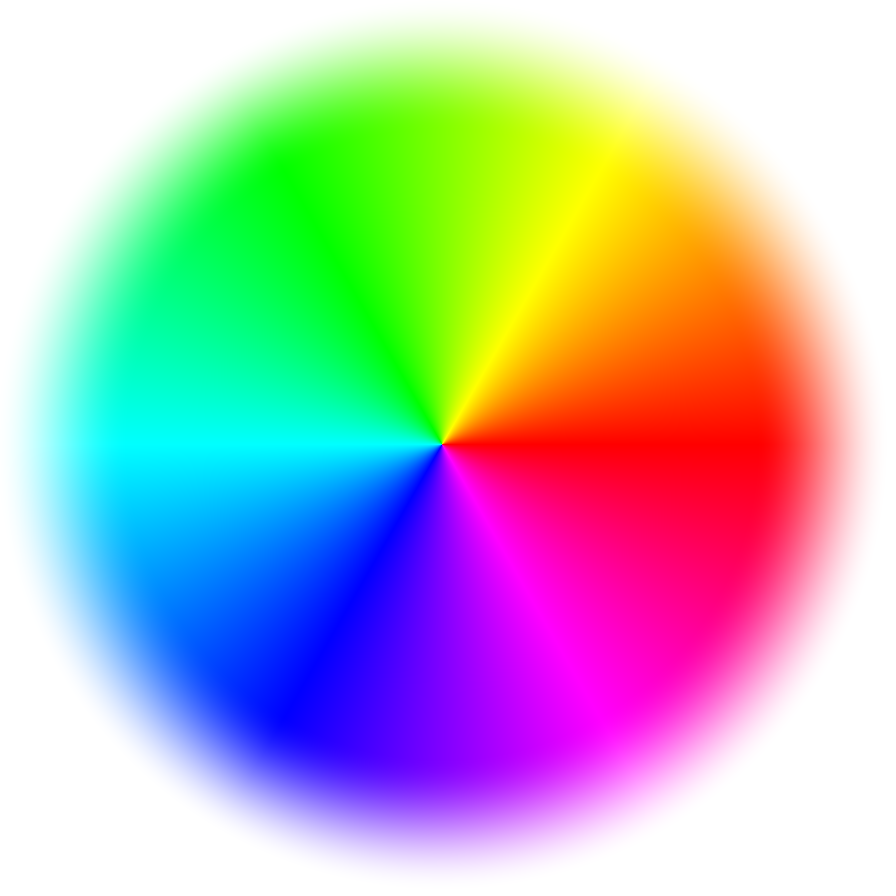
This background is drawn by a Shadertoy shader. Its source:

```glsl
// A soft-edged colour wheel on white: the angle around the hub sets the hue,
// counter-clockwise from red at the right, and the distance from the hub
// sets the saturation, which fades smoothly to white at the rim.

const float TAU = 6.2831853;
const vec2 HUB = vec2(0.4935, 0.504);   // wheel centre, in canvas units
const float HUE_START = 0.0;            // turn offset of pure red
const float FADE_INNER = 0.35;          // radius where the fade begins
const float FADE_OUTER = 0.50;          // radius where only white remains
const vec3 PAPER = vec3(1.0);

// Fully saturated colour for a hue given in turns.
vec3 hueColor(float turns) {
    vec3 channelPhase = vec3(0.0, 4.0, 2.0);
    vec3 wave = abs(mod(turns * 6.0 + channelPhase, 6.0) - 3.0) - 1.0;
    return clamp(wave, 0.0, 1.0);
}

void mainImage(out vec4 fragColor, in vec2 fragCoord) {
    // Square canvas units, centred when the canvas is not square
    float side = min(iResolution.x, iResolution.y);
    vec2 uv = (fragCoord - 0.5 * iResolution.xy) / side + 0.5;
    vec2 fromHub = uv - HUB;
    float radius = length(fromHub);

    // Hue from the angle; the tiny bias keeps atan defined at the hub
    float turns = atan(fromHub.y, fromHub.x + 1e-6) / TAU + HUE_START;
    vec3 wheel = hueColor(turns);

    // Soft rim
    float saturation = 1.0 - smoothstep(FADE_INNER, FADE_OUTER, radius);
    fragColor = vec4(mix(PAPER, wheel, saturation), 1.0);
}
```
